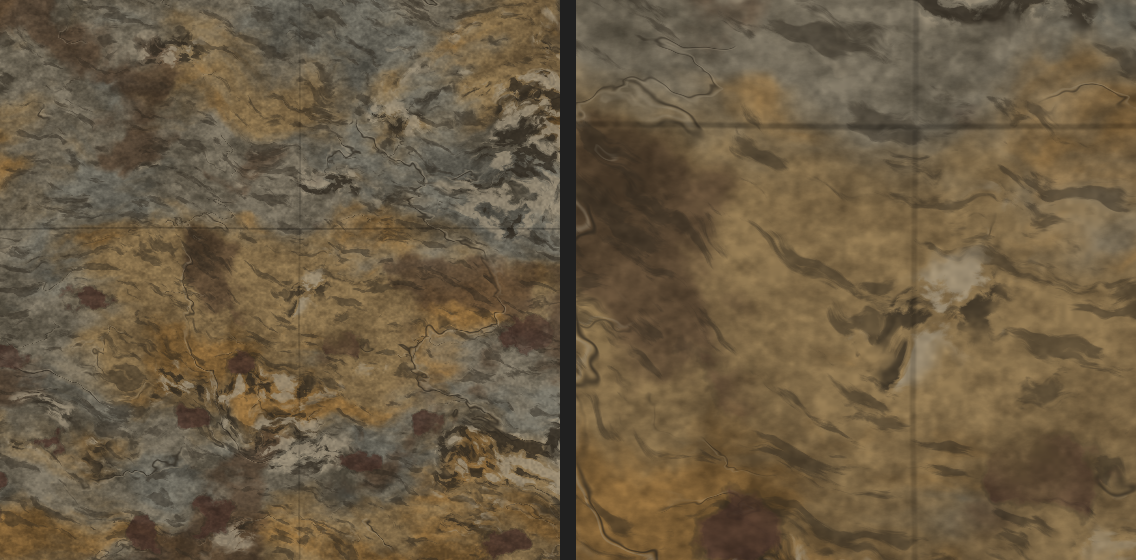
Left: the whole. Right: its middle third, enlarged.
A three.js fragment shader for this texture:

```glsl
varying vec2 vUv;

#define OCHRE_SHARE 0.50
#define GRAIN 0.30
#define MOTTLE 0.85
#define CRACK_WIDTH 0.007
#define CRUST_AMOUNT 0.75
#define PIT_CELLS 8.0
#define PIT_CHANCE 0.30
#define SEAM_DEPTH 0.22
#define SEAM_CENTRE vec2(0.535, 0.592)

const vec3 SLATE_DARK = vec3(0.30, 0.275, 0.225);
const vec3 SLATE_LIGHT = vec3(0.50, 0.465, 0.395);
const vec3 OCHRE_DARK = vec3(0.37, 0.30, 0.20);
const vec3 OCHRE_LIGHT = vec3(0.56, 0.465, 0.315);
const vec3 RUST = vec3(0.50, 0.36, 0.18);
const vec3 BLUE_SLATE = vec3(0.37, 0.37, 0.34);
const vec3 BROWN_STAIN = vec3(0.29, 0.225, 0.165);
const vec3 PIT_BROWN = vec3(0.27, 0.19, 0.155);
const vec3 CRUST_PALE = vec3(0.62, 0.57, 0.48);
const vec3 CREVICE = vec3(0.18, 0.155, 0.12);

float hash(vec2 p) {
  vec3 h = fract(vec3(p.xyx) * 0.1031);
  h += dot(h, h.yzx + 33.33);
  return fract((h.x + h.y) * h.z);
}

float noise(vec2 p) {
  vec2 i = floor(p), f = fract(p);
  f = f * f * (3.0 - 2.0 * f);
  return mix(mix(hash(i), hash(i + vec2(1.0, 0.0)), f.x),
             mix(hash(i + vec2(0.0, 1.0)), hash(i + 1.0), f.x), f.y);
}

float fbm(vec2 p) {
  float sum = 0.0, weight = 0.5;
  for (int i = 0; i < 6; i++) {
    sum += weight * noise(p);
    p = mat2(0.96, 0.28, -0.28, 0.96) * p * 2.03 + 17.3;
    weight *= 0.52;
  }
  return sum;
}

// Ragged ledge: x is the dark crack, y the pale lip beside it
vec2 ledge(vec2 p, float seed) {
  float height = fbm(p + seed) - 0.5;
  float broken = smoothstep(0.48, 0.62, fbm(p * 2.1 + seed + 40.0));
  float crack = 1.0 - smoothstep(0.0, CRACK_WIDTH, abs(height));
  float lip = 1.0 - smoothstep(0.0, CRACK_WIDTH, abs(height - 1.6 * CRACK_WIDTH));
  return vec2(crack, lip) * broken;
}

// Scattered irregular hollows: x is the floor, y the rim
vec2 pits(vec2 p) {
  vec2 grid = p * PIT_CELLS, cell = floor(grid), result = vec2(0.0);
  float ragged = (fbm(p * 28.0 + 70.0) - 0.5) * 0.65;
  for (int y = -1; y <= 1; y++) {
    for (int x = -1; x <= 1; x++) {
      vec2 id = cell + vec2(x, y) + 50.0;
      vec2 centre = id - 50.0 + vec2(hash(id + 3.1), hash(id + 7.7));
      float radius = mix(0.07, 0.25, hash(id + 11.9));
      float present = step(hash(id + 19.3), PIT_CHANCE);
      float d = length((grid - centre) * vec2(0.8, 1.15)) + ragged - radius;
      float rim = 1.0 - smoothstep(0.0, 0.04, abs(d - 0.02));
      result = max(result, present * vec2(1.0 - smoothstep(-0.03, 0.03, d), rim));
    }
  }
  return result;
}

void main() {
  vec2 p = vUv;
  vec2 warp = vec2(fbm(p * 4.0 + 5.0), fbm(p * 4.0 + 31.0)) - 0.5;
  vec2 q = p + 0.16 * warp;
  vec2 tilted = vec2(q.x - 0.3 * q.y, q.y + 0.3 * q.x);

  // Broad mineral patches
  float ochre = smoothstep(-0.10, 0.10, fbm(q * vec2(3.2, 6.0) + 12.0) - 1.0 + OCHRE_SHARE);
  float mottle = fbm(q * vec2(11.0, 17.0) + 90.0);
  float grain = fbm(p * vec2(75.0, 120.0) + 8.0);
  float tone = clamp(0.5 + (mottle - 0.5) * 2.0 * MOTTLE + (grain - 0.5) * 4.0 * GRAIN, 0.0, 1.0);
  vec3 color = mix(mix(SLATE_DARK, SLATE_LIGHT, tone), mix(OCHRE_DARK, OCHRE_LIGHT, tone), ochre);

  // Rust, bluish slate and brown stains
  float rust = smoothstep(0.50, 0.68, fbm(q * vec2(6.0, 11.0) + 140.0)) * ochre;
  float blue = smoothstep(0.50, 0.66, fbm(tilted * vec2(4.0, 9.0) + 170.0)) * (1.0 - ochre);
  float stain = smoothstep(0.57, 0.68, fbm(q * vec2(5.0, 6.0) + 210.0));
  color = mix(color, RUST * (0.75 + 0.5 * tone), 0.65 * rust);
  color = mix(color, BLUE_SLATE * (0.75 + 0.5 * tone), 0.6 * blue);
  color = mix(color, BROWN_STAIN * (0.8 + 0.4 * tone), 0.75 * stain);

  // Layered ledges and short bedding streaks
  vec2 ledges = max(ledge(tilted * vec2(2.2, 4.2), 23.0), ledge(q * vec2(4.5, 9.0), 61.0) * 0.7);
  float streak = smoothstep(0.60, 0.72, fbm(tilted * vec2(22.0, 75.0) + 260.0));
  color = mix(color, CRUST_PALE, 0.40 * ledges.y);
  color = mix(color, CREVICE, max(0.70 * ledges.x, 0.45 * streak));

  // Flaky crust with dark gaps
  float patchMask = smoothstep(0.57, 0.67, fbm(q * vec2(7.0, 10.0) + 300.0)) * CRUST_AMOUNT;
  float flakes = fbm(tilted * vec2(38.0, 62.0) + 330.0);
  color = mix(color, CRUST_PALE, patchMask * smoothstep(0.51, 0.63, flakes));
  color = mix(color, CREVICE, patchMask * smoothstep(0.47, 0.37, flakes));

  // Reddish brown hollows, denser in the lower half
  vec2 hollow = pits(p) * (1.0 - smoothstep(0.42, 0.60, p.y + warp.x));
  color = mix(color, CREVICE, 0.35 * hollow.y);
  color = mix(color, PIT_BROWN * (0.75 + 0.5 * grain), 0.85 * hollow.x);

  // Faint joints between the slabs
  vec2 gap = abs(p - SEAM_CENTRE + 0.006 * warp);
  vec2 seam = 1.0 - smoothstep(0.0005, 0.0028, gap);
  color *= 1.0 - SEAM_DEPTH * max(seam.x * 0.6, seam.y) * (0.5 + mottle);

  // Fine speckle
  color *= 1.0 + 0.16 * (noise(p * 260.0) - 0.5);
  gl_FragColor = vec4(color, 1.0);
}
```
